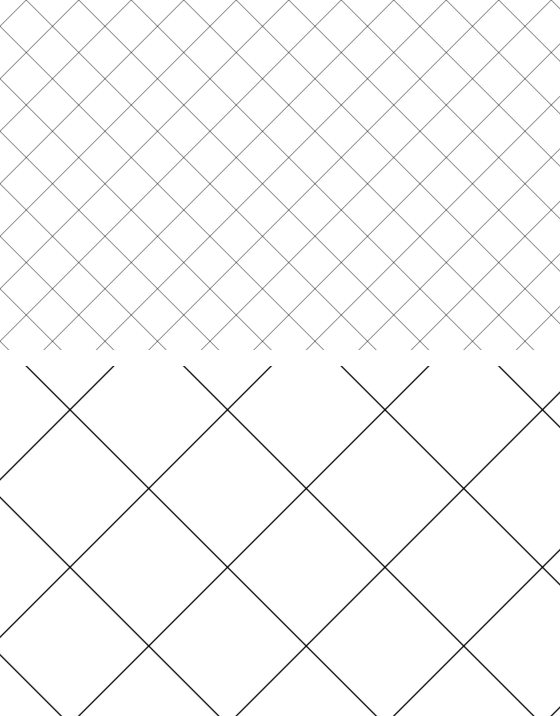
Top, the full canvas; bottom, a detail of the centre.
Write a Shadertoy shader that draws this pattern.

```glsl
// A white field crossed by two families of thin diagonal lines, forming a
// grid of squares standing on their corners. Each family is a repeated
// distance to a line, softened by a Gaussian pixel filter.

#define REPEATS_DOWN 6.6667           // diamonds over the canvas height
#define LINE_WIDTH   0.00122          // fraction of the canvas height
#define FILTER_SIGMA 0.381            // smoothing radius in pixels
#define PAPER_COLOR  vec3(1.0)
#define LINE_COLOR   vec3(0.0)

// Smooth approximation of the normal cumulative distribution
vec2 normalCdf(vec2 x) {
    x = clamp(x, -4.0, 4.0);
    return 0.5 + 0.5 * tanh(0.7979 * x * (1.0 + 0.0447 * x * x));
}

// Filtered coverage of a line of LINE_WIDTH at the given distances
vec2 lineCoverage(vec2 dist, float sigma) {
    float halfWidth = 0.5 * LINE_WIDTH;
    return normalCdf((dist + halfWidth) / sigma)
         - normalCdf((dist - halfWidth) / sigma);
}

void mainImage(out vec4 fragColor, in vec2 fragCoord) {
    // Height units, measured from the upper left corner
    vec2 p = vec2(fragCoord.x, iResolution.y - fragCoord.y) / iResolution.y;

    // Distance to the nearest rising and falling diagonal
    vec2 diagonal = vec2(p.x + p.y, p.x - p.y) * REPEATS_DOWN;
    vec2 dist = abs(fract(diagonal) - 0.5) / (REPEATS_DOWN * sqrt(2.0));

    // Union of both families
    vec2 cover = lineCoverage(dist, FILTER_SIGMA / iResolution.y);
    float ink = 1.0 - (1.0 - cover.x) * (1.0 - cover.y);

    fragColor = vec4(mix(PAPER_COLOR, LINE_COLOR, ink), 1.0);
}
```
